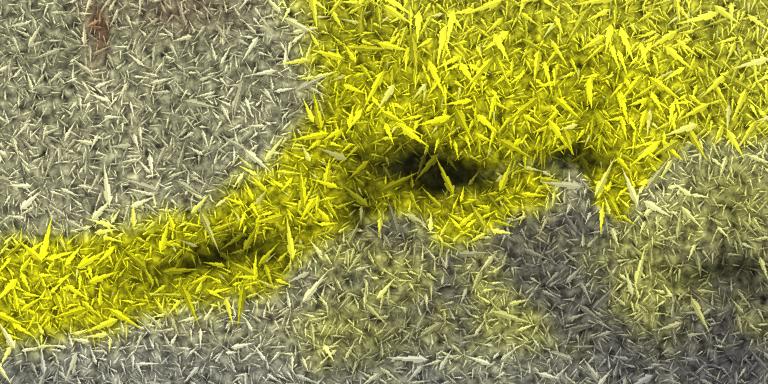
A WebGL 2 fragment shader for this texture:

```glsl
#version 300 es
precision highp float;
// Spiky yellow moss spilling over weathered grey rock with dark hollows.

#define LAYERS 5
#define FINEST 0.020
#define GROWTH 1.42
#define BLADE_WIDTH 0.17
#define WARP 0.05
#define EXPOSURE 1.17
#define MOSS vec3(0.80, 0.79, 0.11)
#define PALE_MOSS vec3(0.79, 0.79, 0.43)
#define LICHEN vec3(0.70, 0.69, 0.53)
#define ROCK vec3(0.52, 0.51, 0.43)
#define SHADOW vec3(0.10, 0.10, 0.04)

uniform vec2 u_resolution;
out vec4 fragColor;

vec4 hash4(vec2 p) {
  vec4 q = fract(p.xyxy * vec4(0.1031, 0.1030, 0.0973, 0.1099));
  q += dot(q, q.wzxy + 33.33);
  return fract((q.xxyz + q.yzzw) * q.zywx);
}

float cornerSlope(vec2 cell, vec2 offset) {
  return dot(hash4(cell).xy * 2.0 - 1.0, offset);
}

float gradientNoise(vec2 p) {
  vec2 i = floor(p), f = fract(p), e = vec2(1, 0);
  vec2 u = f * f * f * (f * (f * 6.0 - 15.0) + 10.0);
  return mix(mix(cornerSlope(i, f), cornerSlope(i + e, f - e), u.x),
             mix(cornerSlope(i + e.yx, f - e.yx), cornerSlope(i + 1.0, f - 1.0), u.x), u.y);
}

float fbm(vec2 p) {
  float sum = 0.0, gain = 1.0;
  for (int i = 0; i < 4; i++) {
    sum += gain * gradientNoise(p);
    p = p * 2.03 + 17.0;
    gain *= 0.55;
  }
  return sum;
}

float segment(vec2 p, vec2 a, vec2 b) {
  vec2 d = b - a;
  return length(p - a - d * clamp(dot(p - a, d) / dot(d, d), 0.0, 1.0));
}

float blob(vec2 p, vec2 centre, vec2 radius) {
  vec2 d = (p - centre) / radius;
  return exp(-dot(d, d));
}

// Underside of the mossy overhang on the right
float overhang(float x) {
  return 0.60 + 0.06 * smoothstep(1.68, 1.82, x)
       - 0.17 * exp(-pow((x - 1.61) / 0.085, 2.0))
       - 0.04 * exp(-pow((x - 1.24) / 0.09, 2.0));
}

float mossAmount(vec2 p) {
  float band = segment(p, vec2(-0.1, 0.20), vec2(0.62, 0.35));
  band = min(band, segment(p, vec2(0.62, 0.36), vec2(0.84, 0.51)));
  band = min(band, segment(p, vec2(0.84, 0.51), vec2(0.96, 0.78)));
  float tufts = min(segment(p, vec2(0.98, 0.49), vec2(1.12, 0.49)),
                    segment(p, vec2(1.18, 0.44), vec2(1.38, 0.52))) + 0.06;
  float canopy = max(overhang(p.x) - p.y, 0.5 * (0.80 + 0.28 * (1.0 - p.y) - p.x));
  float fall = smoothstep(0.20, 0.05, min(band, tufts));
  return max(fall, smoothstep(0.07, -0.04, canopy));
}

float hollowAmount(vec2 p) {
  float h = blob(p, vec2(1.08, 0.570), vec2(0.16, 0.060));
  h += 0.8 * blob(p, vec2(1.21, 0.53), vec2(0.11, 0.045));
  h += 0.9 * blob(p, vec2(1.49, 0.59), vec2(0.10, 0.035));
  h += 0.9 * blob(p - vec2(0, 0.2 * (p.x - 0.57)), vec2(0.57, 0.33), vec2(0.19, 0.032));
  h += 0.7 * blob(p, vec2(0.92, 0.46), vec2(0.04, 0.06));
  h += 0.65 * blob(p, vec2(1.89, 0.29), vec2(0.16, 0.045));
  return min(h, 1.0);
}

// Broad colour of the surface, before blades and fine grain
vec3 surface(vec2 p) {
  float n = fbm(p * 5.0);
  p += WARP * vec2(n, gradientNoise(p * 9.0 + 40.0));
  float lower = smoothstep(0.50, 0.40, p.y) * smoothstep(0.72, 0.92, p.x);
  vec3 col = mix(LICHEN, mix(ROCK, PALE_MOSS * 0.85, smoothstep(-0.3, 0.4, n)), lower);
  col = mix(col, vec3(0.60, 0.60, 0.56), smoothstep(0.15, 0.03, p.y) * 0.7);
  col = mix(col, vec3(0.31, 0.30, 0.32), 0.6 * blob(p, vec2(1.85, 0.07), vec2(0.36, 0.14)));
  col = mix(col, vec3(0.36, 0.33, 0.35), 0.5 * blob(p, vec2(1.38, 0.40), vec2(0.13, 0.07)));
  col = mix(col, vec3(0.36, 0.33, 0.35), 0.5 * blob(p, vec2(1.02, 0.41), vec2(0.09, 0.06)));
  col = mix(col, vec3(0.58, 0.36, 0.25), 0.6 * blob(p, vec2(0.24, 0.92), vec2(0.03, 0.08)));
  col = mix(col, vec3(0.55, 0.47, 0.37), 0.6 * blob(p, vec2(0.46, 0.98), vec2(0.14, 0.05)));
  col = mix(col, PALE_MOSS * 0.9, blob(p, vec2(1.69, 0.27), vec2(0.09, 0.13)) * 0.8);
  col = mix(col, PALE_MOSS * 0.9, blob(p, vec2(0.93, 0.13), vec2(0.14, 0.10)) * 0.8);
  col = mix(col, PALE_MOSS * 0.95, blob(p, vec2(1.91, 0.50), vec2(0.19, 0.17)));
  float moss = mossAmount(p);
  vec3 green = mix(MOSS, PALE_MOSS, 0.3 * smoothstep(0.75, 1.05, p.y) + 0.3 * smoothstep(1.6, 2.0, p.x));
  col = mix(mix(col, PALE_MOSS, smoothstep(0.0, 0.5, moss) * 0.8), green, smoothstep(0.25, 0.85, moss));
  return mix(col, SHADOW, hollowAmount(p) * 0.92) * (1.0 + 0.22 * n) * EXPOSURE;
}

void main() {
  vec2 p = gl_FragCoord.xy / u_resolution.y;
  float soft = 1.0 / u_resolution.y;
  vec3 col = surface(p) * (0.66 + 0.6 * fbm(p * 38.0));

  // Tapered, barbed blades, from fine grain to long fronds
  float size = FINEST;
  for (int layer = 0; layer < LAYERS; layer++) {
    float coarse = float(layer) / float(LAYERS - 1);
    vec2 home = floor(p / size);
    for (int k = 0; k < 9; k++) {
      vec2 cell = home + vec2(k % 3 - 1, k / 3 - 1);
      vec4 rnd = hash4(cell + 71.0 * float(layer + 1));
      vec2 centre = (cell + rnd.xy) * size;
      float hanging = smoothstep(0.85, 1.05, centre.x) * smoothstep(0.45, 0.6, centre.y);
      float angle = mix(6.283 * rnd.z, -1.75 + 2.6 * (rnd.z - 0.5), hanging);
      vec2 dir = vec2(cos(angle), sin(angle));
      float len = size * (0.9 + 0.6 * rnd.w);
      vec2 root = centre - dir * len * 0.5;
      vec2 d = p - root;
      float t = dot(d, dir) / len, side = dot(d, vec2(-dir.y, dir.x));
      float barbs = 0.7 + 0.5 * fract(t * 4.0 + step(0.0, side) * 0.5);
      float width = size * BLADE_WIDTH * (1.0 - t) * smoothstep(0.0, 0.25, t) * barbs;
      float inside = step(0.0, t) * step(t, 1.0);
      float shade = smoothstep(width + 0.007, width, abs(side)) * inside;
      if (shade < 0.01) continue;
      float cover = smoothstep(soft, -soft, abs(side) - width) * inside;
      float keep = mix(0.85 - 0.75 * coarse, 0.8, mossAmount(root)) * (1.0 - 0.9 * hollowAmount(root));
      vec4 tone = hash4(cell + 311.0 + float(layer));
      if (tone.x > keep) continue;
      float light = 0.72 + 0.55 * tone.y + 0.13 * sign(side) * sign(dir.x) + 0.12 * t;
      vec3 blade = mix(surface(root) * light, vec3(0.9, 0.9, 0.7), 0.55 * step(0.95, tone.z));
      col *= 1.0 - 0.22 * shade * smoothstep(0.0, 0.3, t) * smoothstep(1.0, 0.7, t);
      col = mix(col, blade, cover * 0.95);
    }
    size *= GROWTH;
  }
  fragColor = vec4(clamp(col, 0.0, 1.0), 1.0);
}
```
